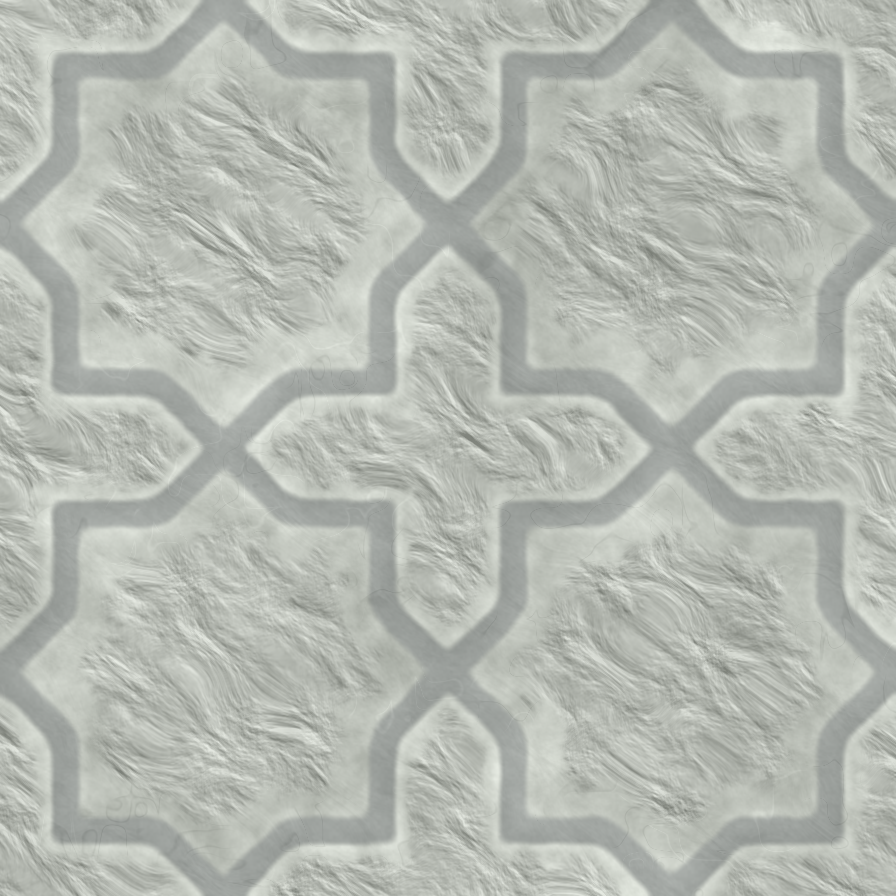
A WebGL 1 fragment shader for this pattern:

```glsl
precision highp float;
uniform vec2 u_resolution;

const float REPEATS = 2.0;          // stars across and down
const float STAR_SIZE = 0.35355;    // half side of both star squares, in cells
const float GROOVE_HALF = 0.029;
const float EDGE_SOFT = 0.006;
const float CORNER_ROUND = 0.028;
const float TIP_ROUND = 0.010;
const float STAR_RIM = 0.100;       // smooth border around the rough stone
const float CROSS_RIM = 0.063;
const float STAR_REACH = 0.325;
const float CROSS_REACH = 0.395;
const float ROUGH_FREQ = 30.0;
const float RELIEF = 1.15;
const vec2 LIGHT_STEP = vec2(0.0011, 0.0019);
const vec3 SMOOTH_STONE = vec3(0.765, 0.783, 0.750);
const vec3 ROUGH_STONE = vec3(0.712, 0.728, 0.698);
const vec3 GROOVE_STONE = vec3(0.622, 0.640, 0.625);

float hash(vec2 p) {
  vec3 q = fract(p.xyx * vec3(0.1031, 0.1030, 0.0973));
  q += dot(q, q.yzx + 33.33);
  return fract((q.x + q.y) * q.z);
}

float noise(vec2 p) {
  vec2 i = floor(p), f = fract(p);
  f = f * f * f * (f * (f * 6.0 - 15.0) + 10.0);
  float low = mix(hash(i), hash(i + vec2(1.0, 0.0)), f.x);
  float high = mix(hash(i + vec2(0.0, 1.0)), hash(i + 1.0), f.x);
  return mix(low, high, f.y);
}

float fbm(vec2 p) {
  float sum = 0.0, amp = 0.5;
  for (int i = 0; i < 5; i++) {
    sum += amp * noise(p);
    p = mat2(1.6, 1.2, -1.2, 1.6) * p + 17.3;
    amp *= 0.52;
  }
  return sum;
}

// Chipped surface with ledges running down to the right
float stoneHeight(vec2 p) {
  vec2 grain = vec2(dot(p, vec2(0.80, -0.60)) * 0.75, dot(p, vec2(0.60, 0.80)) * 1.35);
  vec2 s = grain * ROUGH_FREQ;
  s += 1.3 * vec2(noise(s * 0.6 + 5.1), noise(s * 0.6 + 41.7));
  float ledge = abs(2.0 * noise(s * 0.9 + 9.0) - 1.0);
  return fbm(s) + 0.22 * ledge;
}

float smin(float a, float b, float k) {
  float h = max(k - abs(a - b), 0.0) / k;
  return min(a, b) - 0.25 * k * h * h;
}

// Mirror fold with rounded creases at the cell centre and border
vec2 softFold(vec2 p) {
  float e = TIP_ROUND * TIP_ROUND;
  vec2 a = sqrt(p * p + e);
  return 0.5 - sqrt((0.5 - a) * (0.5 - a) + e);
}

// Eight-pointed star: union of a square and a diamond
float starDistance(vec2 p) {
  vec2 a = abs(p);
  float square = -smin(-a.x, -a.y, CORNER_ROUND) - STAR_SIZE;
  vec2 f = softFold(p);
  float diamond = (f.x + f.y) * 0.70711 - STAR_SIZE;
  return smin(square, diamond, CORNER_ROUND);
}

// Thin broken contour lines
float scratches(vec2 p) {
  float line = abs(noise(p * 19.0 + 2.5 * noise(p * 31.0)) - 0.5);
  return (1.0 - smoothstep(0.0, 0.045, line)) * smoothstep(0.52, 0.72, noise(p * 14.0 + 63.0));
}

void main() {
  vec2 uv = gl_FragCoord.xy / u_resolution;
  vec2 cell = fract(uv * REPEATS) - 0.5;
  float soft = EDGE_SOFT + REPEATS / u_resolution.y;

  float cloud = fbm(uv * 7.0 + 3.0) - 0.48;
  float mottling = fbm(uv * 34.0 + 20.0) - 0.48;
  float d = starDistance(cell) + 0.005 * (noise(uv * 45.0) - 0.5);

  // Regions
  float groove = 1.0 - smoothstep(-soft, soft, abs(d) - GROOVE_HALF);
  float starCore = max(d + STAR_RIM, length(cell) - STAR_REACH);
  float crossCore = max(CROSS_RIM - d, length(0.5 - abs(cell)) - CROSS_REACH);
  float ragged = 0.09 * mottling + 0.04 * cloud;
  float starRough = 1.0 - smoothstep(-0.025, 0.022, starCore + ragged);
  float crossRough = 1.0 - smoothstep(-0.015, 0.014, crossCore + 0.6 * ragged);
  float rough = max(starRough, crossRough);

  // Stone colours with weathering
  vec3 colour = mix(SMOOTH_STONE, ROUGH_STONE, rough);
  colour += (0.17 * cloud + 0.16 * mottling) * mix(1.0, 0.6, rough);
  colour -= 0.022 * (1.0 - rough) * step(d, 0.0);
  float rim = abs(d) - GROOVE_HALF - 0.010;
  colour += 0.045 * exp(-rim * rim * 9000.0) * mix(0.55, 1.0, step(0.0, d));
  vec3 grooveColour = GROOVE_STONE + 0.09 * cloud + 0.05 * mottling;
  grooveColour -= 0.030 * smoothstep(-GROOVE_HALF, GROOVE_HALF, d) - 0.012;
  colour = mix(colour, grooveColour, groove);

  // Relief lighting, strong on the rough stone only
  float slope = stoneHeight(uv) - stoneHeight(uv + LIGHT_STEP);
  float shade = clamp(slope * RELIEF, -0.19, 0.15);
  colour += shade * mix(0.13, 1.0, rough);

  // Hairline wear and fine grain
  colour -= 0.040 * scratches(uv) * (1.0 - rough);
  colour += 0.030 * scratches(uv.yx + 7.0) * (1.0 - rough);
  colour += 0.018 * (noise(uv * 260.0) - 0.5);

  gl_FragColor = vec4(clamp(colour, 0.0, 1.0), 1.0);
}
```
